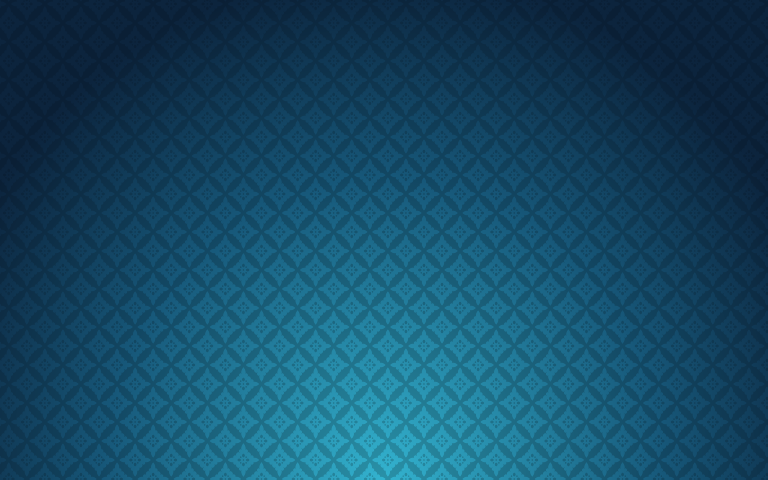
Write a Shadertoy shader that draws this pattern.

```glsl
#define REPEATS vec2(21.27, 12.63)   // motifs across and down the canvas
#define PHASE vec2(0.742, 0.526)     // offset of the lattice, in repeats
#define GLOW_SHAPE vec2(1.76, 1.02)  // narrows the glow sideways
#define MID_RADIUS 0.64
#define DARK_RADIUS 1.08
#define GLOW_COLOR vec3(0.180, 0.635, 0.735)
#define MID_COLOR vec3(0.080, 0.312, 0.432)
#define DARK_COLOR vec3(0.043, 0.132, 0.225)
#define CONTRAST_NEAR 0.21
#define CONTRAST_FAR 0.14
#define MOTIF_COVERAGE 0.50

// Folds the staggered lattice into one quadrant of a unit diamond.
vec2 foldLattice(vec2 p) {
    vec2 q = abs(p - 2.0 * round(0.5 * p));
    return q.x + q.y > 1.0 ? 1.0 - q : q;
}

float circle(vec2 p, vec2 center, float radius) {
    return length(p - center) - radius;
}

// Pointed leaf lying along x, made of two crossing arcs.
float leaf(vec2 p, float halfLength, float halfWidth) {
    float radius = 0.5 * (halfLength * halfLength / halfWidth + halfWidth);
    return length(vec2(p.x, abs(p.y) + radius - halfWidth)) - radius;
}

// Scalloped diamond with four leaf tips and a small pierced flower.
float motifDistance(vec2 q) {
    q = vec2(max(q.x, q.y), min(q.x, q.y));

    float body = (q.x + q.y - 0.60) * 0.7071;
    body = min(body, circle(q, vec2(0.26), 0.150));
    body = min(body, circle(q, vec2(0.46, 0.14), 0.105));
    body = min(body, leaf(q - vec2(0.60, 0.0), 0.27, 0.12));

    float holes = leaf(q - vec2(0.235, 0.0), 0.095, 0.075);
    holes = min(holes, circle(q, vec2(0.15), 0.040));
    holes = min(holes, circle(q, vec2(0.0), 0.040));
    return max(body, -holes);
}

// Glow rising from the middle of the lower edge.
vec3 glowColor(float radius) {
    vec3 inner = mix(GLOW_COLOR, MID_COLOR, clamp(radius / MID_RADIUS, 0.0, 1.0));
    float outer = clamp((radius - MID_RADIUS) / (DARK_RADIUS - MID_RADIUS), 0.0, 1.0);
    return mix(inner, DARK_COLOR, outer);
}

void mainImage(out vec4 fragColor, in vec2 fragCoord) {
    vec2 uv = fragCoord / iResolution.xy;

    // Motif coverage, smoothed over about one pixel
    vec2 lattice = 2.0 * (uv * REPEATS - PHASE);
    float pixel = 2.0 * REPEATS.y / iResolution.y;
    float d = motifDistance(foldLattice(lattice));
    float motif = 1.0 - smoothstep(-0.6 * pixel, 0.6 * pixel, d);

    // Tone on tone, fading with distance from the glow
    float radius = length((uv - vec2(0.5, 0.0)) * GLOW_SHAPE);
    float contrast = mix(CONTRAST_NEAR, CONTRAST_FAR, smoothstep(0.5, 1.1, radius));
    vec3 color = glowColor(radius) * (1.0 + contrast * (motif - MOTIF_COVERAGE));

    fragColor = vec4(color, 1.0);
}
```
